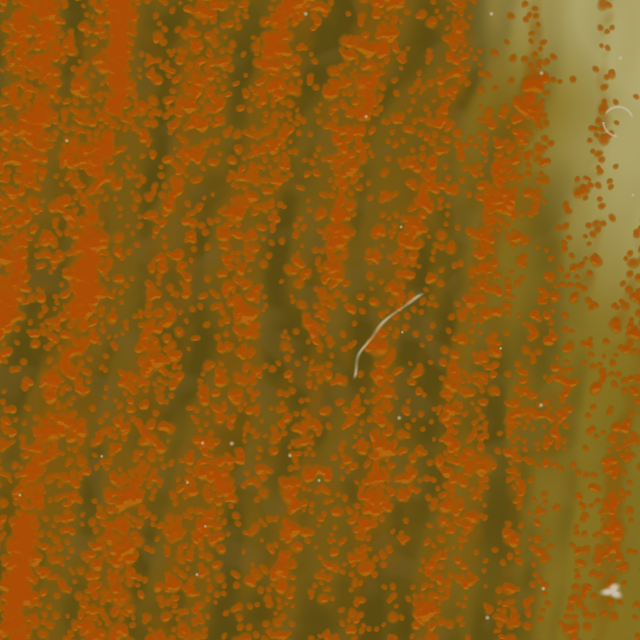
Reproduce this texture procedurally as a WebGL 1 fragment shader.

```glsl
precision highp float;
// Soft rust grains gathered in slanted streaks over a mottled olive surface.
// Layered sines steer the grain density; three sizes of cellular grains sum
// into one relief, lit from below. Pale glow, specks and fibres lie on top.

#define TILT 0.17
#define STREAK_PERIOD 0.128
#define FINE_CELLS 98.0
#define MID_CELLS 66.0
#define COARSE_CELLS 36.0
#define RELIEF 1.0
#define SOFTNESS 1.0
#define SPECK_CELLS 15.0
#define SPECK_SHARE 0.12

uniform vec2 u_resolution;

const float TAU = 6.2831853;
const vec3 DARK_OLIVE = vec3(0.36, 0.295, 0.065);
const vec3 OLIVE = vec3(0.455, 0.35, 0.08);
const vec3 GREY_OLIVE = vec3(0.46, 0.365, 0.15);
const vec3 LEAF = vec3(0.55, 0.47, 0.14);
const vec3 PALE = vec3(0.70, 0.665, 0.45);
const vec3 BROWN = vec3(0.515, 0.33, 0.04);
const vec3 OCHRE = vec3(0.57, 0.385, 0.055);
const vec3 RUST = vec3(0.64, 0.335, 0.022);
const vec3 DEEP_RUST = vec3(0.68, 0.30, 0.015);
const vec3 GOLD = vec3(0.72, 0.49, 0.08);
const vec3 LINT = vec3(0.78, 0.74, 0.66);

vec3 hash3(vec2 p) {
  vec3 q = fract(p.xyx * vec3(0.1031, 0.1030, 0.0973));
  q += dot(q, q.yxz + 33.33);
  return fract((q.xxy + q.yzz) * q.zyx);
}

// Soft uneven clouds between -1 and 1
float clouds(vec2 p) {
  float a = sin(p.x + 1.7 * sin(p.y * 0.8 + 1.3)) * sin(p.y + 1.4 * sin(p.x * 0.9));
  float b = sin(p.x * 2.3 - p.y * 1.1 + 2.0 * a) * sin(p.y * 2.7 + p.x * 0.7);
  return 0.6 * a + 0.4 * b;
}

// Position across the slanted, slightly wavy streaks
float across(vec2 p) {
  return p.x - TILT * p.y + 0.010 * sin(7.0 * p.y + 6.0 * p.x)
       + 0.005 * sin(19.0 * p.y + 9.0 * p.x);
}

float glow(vec2 p) {
  float side = smoothstep(0.82, 1.0, p.x + 0.03 * clouds(p * 9.0));
  float top = smoothstep(0.66, 0.84, p.x) * smoothstep(0.82, 1.0, p.y);
  return clamp(side * smoothstep(0.40, 0.76, p.y) + 0.6 * top, 0.0, 1.0);
}

float density(vec2 p) {
  float s = across(p);
  float d = 0.43 + 0.17 * cos(TAU * (s - 0.03) / STREAK_PERIOD)
                 * (1.0 + 0.6 * clouds(vec2(s * 9.0, p.y * 4.0) + 2.0));
  d += 0.10 * cos(TAU * (s - 0.6) / 0.057 + 1.2 * sin(5.0 * p.y));
  d += 0.20 * clouds(vec2(s * 27.0, p.y * 7.0));
  d += 0.17 * clouds(p * 42.0 + 5.0);
  d += 0.14 * smoothstep(0.4, 0.0, p.x) - 0.10 * smoothstep(0.7, 0.85, p.x);
  return d - 0.22 * glow(p);
}

// Sum of round grains: x is height, y is slope facing down
vec2 grains(vec2 p, float cells, float rarity) {
  vec2 g = p * cells, home = floor(g), sum = vec2(0.0);
  for (int j = -1; j <= 1; j++) {
    for (int i = -1; i <= 1; i++) {
      vec2 cell = home + vec2(float(i), float(j));
      vec3 h = hash3(cell + cells);
      vec2 centre = cell + 0.1 + 0.8 * h.xy;
      float radius = mix(0.55, 0.9, fract(h.z * 37.0 + h.x));
      vec2 d = (g - centre) / radius;
      float f = max(1.0 - dot(d, d), 0.0);
      float present = step(h.z, density(centre / cells) - rarity);
      sum += present * vec2(f * f, -2.0 * f * d.y);
    }
  }
  return sum;
}

// Sparse bright dust
float specks(vec2 p) {
  vec2 g = p * SPECK_CELLS, cell = floor(g);
  vec3 h = hash3(cell + 71.0);
  float radius = mix(0.05, 0.09, fract(h.z * 91.0));
  float d = length(g - cell - 0.15 - 0.7 * h.xy);
  return step(h.z, SPECK_SHARE) * smoothstep(radius, 0.0, d);
}

// A bent hair, a curl and a tuft
float fibres(vec2 p) {
  float t = (p.y - 0.405) / 0.137;
  float bend = p.x - 0.553 - 0.107 * t * t - 0.002 * sin(t * 16.0);
  float hair = smoothstep(0.0045, 0.0, abs(bend) / sqrt(1.0 + 2.4 * t * t));
  hair *= smoothstep(0.0, 0.08, t) * smoothstep(1.02, 0.96, t);
  vec2 c = p - vec2(0.966, 0.810);
  float curl = smoothstep(0.0035, 0.0, abs(length(c) - 0.023));
  curl *= smoothstep(-0.3, 0.2, sin(atan(c.y, c.x) * 1.5 - 0.6));
  vec2 q = (p - vec2(0.957, 0.076)) * vec2(1.0, 1.4);
  float tuft = length(q) + 0.004 * sin(3.0 * atan(q.y, q.x) + 1.0);
  return max((0.6 + 0.2 * sin(t * 21.0)) * hair,
             max(0.7 * curl, smoothstep(0.02, 0.006, tuft)));
}

void main() {
  vec2 p = gl_FragCoord.xy / u_resolution;
  float s = across(p), pale = glow(p), dens = density(p);

  // Olive ground
  float tone = clouds(vec2(s * 31.0, p.y * 7.0) + 4.0);
  vec3 color = mix(DARK_OLIVE, OLIVE, smoothstep(-0.6, 0.5, tone + 0.9 * (dens - 0.35)));
  color = mix(color, GREY_OLIVE, 0.45 * smoothstep(0.0, 0.6, clouds(p * 27.0 + 2.0)));
  color = mix(color, LEAF, 0.8 * smoothstep(0.66, 0.96, p.x + 0.1 * tone));
  color = mix(color, PALE, pale * (0.88 + 0.12 * tone));
  color = mix(color, BROWN, 0.6 * smoothstep(0.25, 0.7, dens));

  // Rust relief
  vec2 w = p + 0.0012 * vec2(sin(p.y * 170.0 + 2.0 * sin(p.x * 60.0)),
                             sin(p.x * 150.0 + 2.0 * sin(p.y * 70.0)));
  vec2 relief = grains(w, FINE_CELLS, 0.04) + grains(w, MID_CELLS, 0.16)
              + grains(w, COARSE_CELLS, 0.42);
  float core = smoothstep(0.58, 1.0, dens);
  float height = relief.x + 0.8 * core;
  float slope = RELIEF * relief.y * (1.0 - 0.75 * core);
  vec3 rust = mix(OCHRE, RUST, smoothstep(0.1, 0.7, height));
  rust = mix(rust, DEEP_RUST, smoothstep(0.6, 1.5, height));
  rust = mix(rust, BROWN, 0.35 * smoothstep(0.1, 1.0, -slope));
  rust = mix(rust, GOLD, 0.55 * smoothstep(0.2, 1.2, slope));
  float cover = smoothstep(-0.03, SOFTNESS, height + 0.15 * min(height, 0.5));
  color = mix(color, BROWN, 0.4 * smoothstep(0.0, 0.4, height) * (1.0 - 0.5 * pale));
  color = mix(color, rust, cover * (1.0 - 0.25 * pale));

  // Dust and fibres
  color = mix(color, LINT, max(0.8 * specks(p), fibres(p)));
  gl_FragColor = vec4(color, 1.0);
}
```
